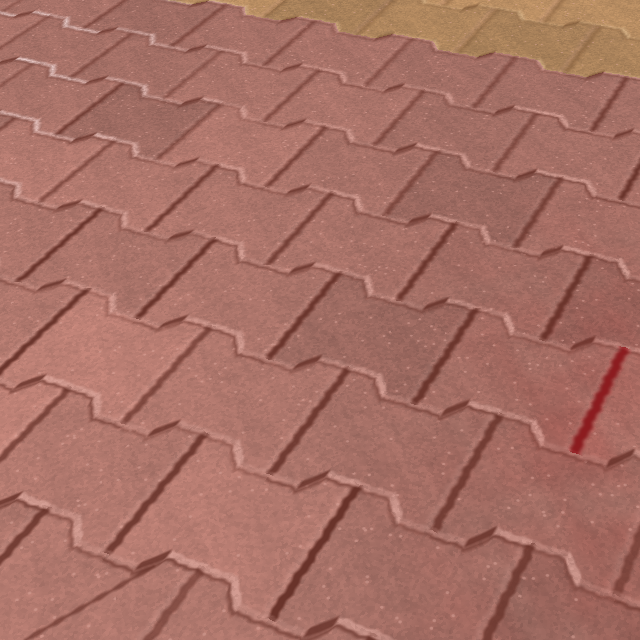
Give the GLSL for this texture, as a WebGL 1 fragment shader.

```glsl
precision highp float;
// Worn red interlocking pavers in perspective, with a strip of yellow ones at the far corner.
uniform vec2 u_resolution;

const vec3 RED_CLAY = vec3(0.67, 0.455, 0.415);
const vec3 YELLOW_CLAY = vec3(0.73, 0.56, 0.39);
const vec3 GROOVE = vec3(0.40, 0.19, 0.155);
const vec3 CHAMFER = vec3(0.85, 0.64, 0.60);
const vec3 GLARE = vec3(0.98, 0.90, 0.90);
const vec3 RED_PAINT = vec3(0.62, 0.06, 0.10);
const float STEP_HEIGHT = 0.165;
const float STEP_START = 0.19;
const float STEP_WIDTH = 0.11;

float hash(vec2 p) {
  return fract(sin(dot(p, vec2(127.1, 311.7))) * 4375.85);
}

float cross2(vec2 a, vec2 b) { return a.x * b.y - a.y * b.x; }

float band(float d, float halfWidth, float soft) {
  return 1.0 - smoothstep(halfWidth - soft, halfWidth + soft, abs(d));
}

// Cellular noise: x is the distance to the nearest grain, y its random value
vec2 cells(vec2 p) {
  vec2 best = vec2(4.0, 0.0);
  for (int y = -1; y <= 1; y++) {
    for (int x = -1; x <= 1; x++) {
      vec2 c = floor(p) + vec2(float(x), float(y));
      vec2 grain = c + vec2(hash(c), hash(c + 41.3));
      float d = length(p - grain);
      if (d < best.x) best = vec2(d, hash(c + 17.9));
    }
  }
  return best;
}

// Layered sines for broad stains, about -1 to 1
float stains(vec2 p) {
  return 0.5 * sin(p.x * 5.1 + 2.0 * sin(p.y * 3.7))
       + 0.3 * sin(p.y * 11.3 + 2.0 * sin(p.x * 8.9))
       + 0.2 * sin(p.x * 23.0 - p.y * 19.0);
}

float segment(vec2 p, vec2 a, vec2 b) {
  vec2 ab = b - a;
  return length(p - a - ab * clamp(dot(p - a, ab) / dot(ab, ab), 0.0, 1.0));
}

// Canvas to ground plane: xy is along and across the rows, z the size of a canvas unit
vec3 toGround(vec2 p) {
  vec2 a = vec2(0.1763, 0.0345) + 0.0455 * p;
  vec2 b = vec2(-0.0375, 0.094) + 0.0941 * p;
  vec2 d = p - vec2(0.4167, 0.414);
  vec2 g = vec2(cross2(d, b), cross2(a, d)) / cross2(a, b);
  float depth = 1.0 - dot(g, vec2(0.0455, 0.0941));
  return vec3(g.x + 0.5 * g.y, g.y, depth / length(b));
}

void main() {
  vec2 p = gl_FragCoord.xy / u_resolution;
  p.y = 1.0 - p.y;
  vec3 ground = toGround(p);
  vec2 g = ground.xy;
  float soft = ground.z * (0.0018 + 0.8 / u_resolution.y);

  // Stepped joint between rows
  float k = floor(g.y + 0.58);
  float along = g.x - 0.5 * k + 0.5;
  float t = fract(along) - 0.5;
  float climb = (abs(t) - STEP_START) / STEP_WIDTH;
  float onStep = band(climb - 0.5, 0.5, 0.12);
  float rough = 0.005 * sin(g.x * 37.0 + k * 5.0) + 0.004 * sin(g.x * 83.0 + g.y * 31.0);
  float e = g.y - k + STEP_HEIGHT * clamp(climb, 0.0, 1.0) + rough;
  float rowEdge = e / mix(1.0, 1.65, onStep);

  // Straight joint between neighbours, staggered by half a paver
  float row = e > 0.0 ? k : k - 1.0;
  float s = g.x - 0.5 * (row + 1.0);
  vec2 joint = vec2(floor(s + 0.5), row);
  vec2 paver = vec2(floor(s), row);
  float side = fract(s + 0.5) - 0.5 + 0.018 * (hash(joint + 3.0) - 0.5)
             + 0.004 * sin(g.y * 29.0 + joint.x * 4.0) + 0.003 * sin(g.y * 67.0);

  // Clay body with grain, stains and a tone for each paver
  float yellow = step(row, -4.5);
  vec2 coarse = cells(g * vec2(24.0, 20.0));
  vec2 fine = cells(g * vec2(58.0, 46.0) + 9.0);
  float lit = smoothstep(0.8, 0.0, p.x) * smoothstep(0.05, 0.4, p.y);
  float tone = 0.95 + 0.11 * lit + 0.11 * (hash(paver) - 0.5) + 0.03 * stains(g * 1.7);
  tone += 0.07 * (coarse.y - 0.5) * smoothstep(0.8, 0.1, coarse.x) + 0.09 * (fine.y - 0.5);
  vec3 color = mix(RED_CLAY, YELLOW_CLAY, yellow) * tone;
  float ruddy = smoothstep(0.45, 1.0, p.x) * smoothstep(0.15, 0.6, p.y);
  color *= mix(vec3(1.0), vec3(1.0, 0.90, 0.90), ruddy * (0.5 + 0.5 * stains(g + 2.0)));
  float fleck = step(0.95, coarse.y) * smoothstep(0.32, 0.1, coarse.x);
  color = mix(color, CHAMFER, 0.5 * fleck);

  // Shadowed grooves
  vec3 groove = mix(GROOVE, vec3(0.50, 0.35, 0.22), yellow);
  float strength = mix(0.55, 1.0, hash(joint + 7.0)) * mix(0.7, 1.0, smoothstep(0.0, 0.35, p.y));
  color = mix(color, CHAMFER * tone, 0.25 * band(side + 0.045, 0.012, soft + 0.01));
  color = mix(color, groove, strength * band(side, 0.023, soft));
  float rise = onStep * step(0.0, t);
  float wear = hash(vec2(floor(along * 2.0), k) + 13.0);
  color = mix(color, groove, (0.3 + 0.35 * wear) * band(rowEdge - 0.042, 0.014, soft + 0.006));
  color = mix(color, groove, 0.8 * rise * band(rowEdge, 0.024, soft));

  // Chamfers catching the light, brightest toward the far left
  float drop = onStep * step(t, 0.0);
  float plateau = smoothstep(0.9, 1.1, climb);
  float low = 1.0 - smoothstep(-0.1, 0.1, climb);
  float glare = smoothstep(0.48, 0.08, length(p * vec2(1.0, 1.15)));
  float shine = 0.9 * drop + plateau * mix(0.35, 0.9, wear) + low * mix(0.3, 0.75, glare);
  shine *= 0.8 + 0.35 * (fine.y - 0.5);
  vec3 chamfer = mix(mix(CHAMFER, vec3(0.84, 0.70, 0.53), yellow), GLARE, glare);
  color = mix(color, chamfer, clamp(shine, 0.0, 1.0) * band(rowEdge, 0.026, soft));

  // Stray crack and spilled paint
  float crack = segment(p, vec2(0.04, 1.0), vec2(0.24, 0.885)) + 0.001 * sin(p.x * 190.0);
  color = mix(color, GROOVE, 0.65 * band(crack, 0.003, 0.003));
  float spill = smoothstep(0.11, 0.02, segment(p, vec2(0.95, 0.55), vec2(0.90, 0.69)));
  color = mix(color, RED_PAINT, spill * (0.06 + 0.6 * band(side, 0.03, soft + 0.01)));

  gl_FragColor = vec4(clamp(color, 0.0, 1.0), 1.0);
}
```
